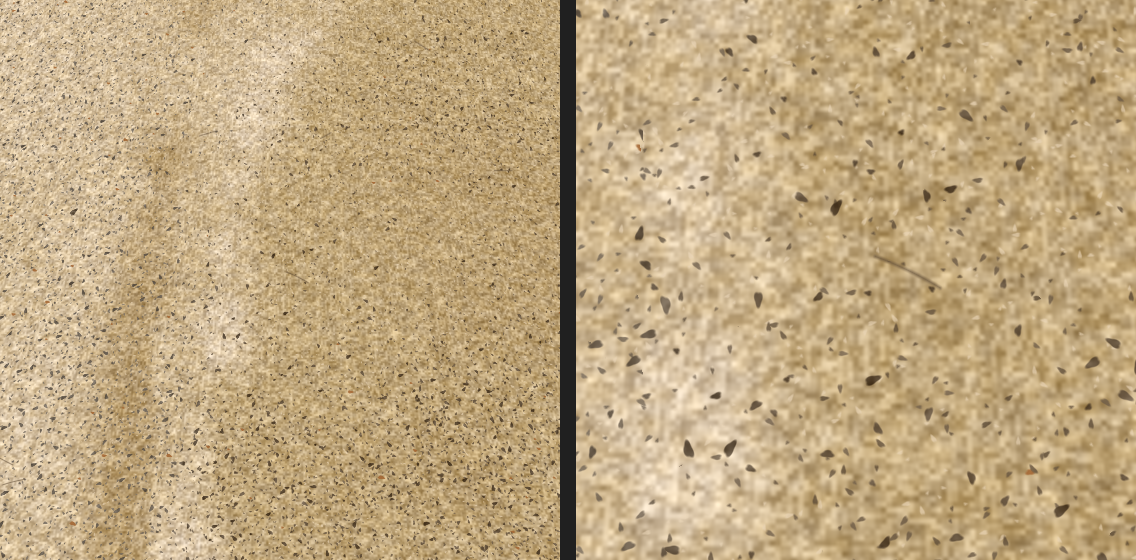
Left, the full canvas; right, a detail of the centre.
Give the GLSL for this texture, as a WebGL 1 fragment shader.

```glsl
precision highp float;
// Weathered sandy concrete with exposed dark pebbles, seen in slight perspective.
uniform vec2 u_resolution;

const vec3 OCHRE = vec3(0.755, 0.655, 0.480);
const vec3 SAND  = vec3(0.825, 0.735, 0.590);
const vec3 CHALK = vec3(0.875, 0.795, 0.680);
const vec3 STAIN = vec3(0.700, 0.590, 0.410);
const vec3 UMBER = vec3(0.300, 0.225, 0.140);
const vec3 SLATE = vec3(0.390, 0.365, 0.335);
const vec3 RUST  = vec3(0.640, 0.400, 0.200);

float hash(vec2 p) {
  return fract(sin(dot(p, vec2(127.1, 311.7))) * 43758.55);
}

vec2 hash2(vec2 p) {
  return vec2(hash(p), hash(p + 57.3));
}

float noise(vec2 p) {
  vec2 i = floor(p), f = fract(p);
  f = f * f * (3.0 - 2.0 * f);
  return mix(mix(hash(i), hash(i + vec2(1.0, 0.0)), f.x),
             mix(hash(i + vec2(0.0, 1.0)), hash(i + vec2(1.0, 1.0)), f.x), f.y);
}

float fbm(vec2 p) {
  float sum = 0.0, amp = 0.5;
  for (int i = 0; i < 4; i++) {
    sum += amp * noise(p);
    p = p * 2.03 + 17.1;
    amp *= 0.5;
  }
  return sum / 0.9375;
}

vec2 rotate(vec2 p, float a) {
  float c = cos(a), s = sin(a);
  return vec2(c * p.x + s * p.y, c * p.y - s * p.x);
}

// Soft bump around zero
float bump(float d, float width) {
  return exp(-d * d / (width * width));
}

// Scattered lumpy ellipses: x = coverage, y = random tone of the stone
vec2 pebbles(vec2 ground, float cells, float density, float size, float blur) {
  vec2 p = ground * cells, cell = floor(p), stone = vec2(0.0);
  for (int j = -1; j <= 1; j++) {
    for (int i = -1; i <= 1; i++) {
      vec2 id = cell + vec2(float(i), float(j));
      vec2 rnd = hash2(id + cells);
      vec2 d = rotate(p - id - hash2(id + 3.7 * cells), 6.283 * rnd.x);
      d.y *= 1.2 + 0.8 * rnd.y;
      float lumps = 1.0 + 0.16 * sin(3.0 * atan(d.y, d.x + 0.0001) + 9.0 * rnd.y);
      float radius = size * (0.45 + 0.85 * rnd.y * rnd.y) * lumps;
      float edge = blur * cells;
      float cover = 1.0 - smoothstep(-edge, edge, length(d) - radius);
      cover *= step(hash(id + 91.7), density);
      if (cover > stone.x) stone = vec2(cover, rnd.x);
    }
  }
  return stone;
}

// Thin, slightly bent dry stems
float twigs(vec2 uv, float blur) {
  float cover = 0.0;
  for (int i = 0; i < 7; i++) {
    vec2 seed = vec2(float(i), 4.3), rnd = hash2(seed + 8.0);
    vec2 d = rotate(uv - hash2(seed), 1.8 * rnd.x - 0.7);
    float halfLength = 0.009 + 0.014 * rnd.y;
    d.y += 6.0 * (rnd.y - 0.5) * d.x * d.x;
    float dist = length(vec2(max(abs(d.x) - halfLength, 0.0), d.y)) - 0.0007;
    cover = max(cover, 1.0 - smoothstep(-blur, blur, dist));
  }
  return cover;
}

void main() {
  vec2 uv = gl_FragCoord.xy / u_resolution;
  float depth = 1.0 - 0.4 * uv.y;
  vec2 ground = vec2((uv.x - 0.5) / depth, -2.5 * log(depth)) + 2.0;
  float blur = max(0.8 / u_resolution.y, 0.0011) / depth;

  // Broad weathering: bleached left side, chalky streak and damp stains
  float patches = fbm(uv * 7.0 + 2.0), clouds = fbm(uv * 3.5 + 31.0);
  float streak = uv.x - 0.34 - 0.2 * uv.y * uv.y + 0.16 * (clouds - 0.5);
  float bleached = 1.0 - smoothstep(-0.12, 0.10, streak);
  vec3 color = mix(OCHRE, SAND, bleached);
  color = mix(color, CHALK, bump(streak, 0.065) * smoothstep(0.32, 0.65, patches));
  color = mix(color, CHALK, 0.6 * bump(uv.x - 0.02, 0.22) * smoothstep(0.3, 0.7, clouds));
  color = mix(color, STAIN, 0.85 * bump(streak + 0.13, 0.06) * smoothstep(0.4, 0.62, fbm(uv * 6.0 + 71.0)));
  color = mix(color, STAIN, 0.45 * smoothstep(0.05, 0.5, streak) * smoothstep(0.3, 0.7, patches));

  // Sandy grain, from coarse mottling to single grains
  float grain = 0.09 * (noise(ground * 60.0) - 0.5) + 0.17 * (noise(ground * 135.0) - 0.5)
              + 0.21 * (noise(ground * 260.0 + 9.0) - 0.5);
  color += grain * vec3(0.95, 1.0, 1.05);
  color += 0.05 * (noise(ground * 95.0 + 40.0) - 0.5) * vec3(-0.4, 0.0, 1.0);

  // Stones crowd the lower right and the left, and thin out in the middle
  float lowerRight = smoothstep(0.25, 0.6, uv.x + 0.2 * clouds) * (1.0 - smoothstep(0.1, 0.55, uv.y));
  float leftSide = 1.0 - smoothstep(0.1, 0.45, uv.x);
  float upperRight = bump(uv.y - 0.82, 0.13) * smoothstep(0.3, 0.6, uv.x);
  float density = 0.12 + 0.48 * lowerRight + 0.32 * leftSide + 0.22 * upperRight;
  density *= 0.35 + 1.3 * fbm(uv * 9.0 + 53.0);

  vec2 chips = pebbles(ground, 150.0, 0.10, 0.36, blur);
  vec2 specks = pebbles(ground + 5.0, 105.0, 0.85 * density, 0.29, blur);
  vec2 stones = pebbles(ground, 54.0, density, 0.27, blur);
  vec2 blots = pebbles(ground + 3.0, 7.0, 0.10, 0.062, blur);
  float slateShare = 0.15 + 0.6 * bleached;
  color = mix(color, CHALK + 0.05, 0.6 * chips.x);
  color = mix(color, mix(UMBER, SLATE, slateShare) + 0.12 * specks.y, 0.75 * specks.x);
  vec3 stoneColor = mix(UMBER, SLATE, slateShare) + 0.14 * (stones.y - 0.3) + 0.5 * grain;
  stoneColor = mix(stoneColor, RUST, step(0.93, stones.y));
  color = mix(color, stoneColor, 0.88 * stones.x);
  color = mix(color, mix(UMBER, SLATE, 0.4) + grain, 0.85 * blots.x);

  color = mix(color, UMBER + 0.08, 0.7 * twigs(uv, blur));
  gl_FragColor = vec4(clamp(color, 0.0, 1.0), 1.0);
}
```
